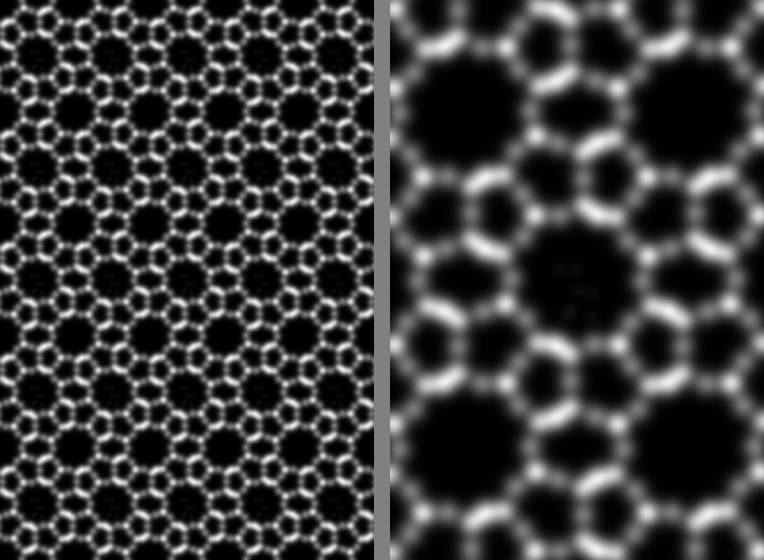
Left: the whole. Right: its middle third, enlarged.
Give the GLSL for this pattern, as a Shadertoy shader.

```glsl
// Glowing grey lattice of ten-, six- and five-sided rings around dark round pores.

const vec2 REPEATS = vec2(5.0);          // cells across and down
const vec2 CELL_SHAPE = vec2(1.0, 1.5);  // cell size in cell widths
const float SPOT_RADIUS = 0.039;         // gaussian spread in cell widths

// Position in the cell (xy) and brightness (z) of the ring corners
const vec3 CORNERS[6] = vec3[6](
    vec3(-0.331, 0.423, 0.68),
    vec3(-0.187, 0.307, 0.84),
    vec3( 0.031, 0.277, 0.68),
    vec3( 0.028, 0.121, 0.68),
    vec3(-0.183, 0.071, 0.84),
    vec3(-0.324, 0.187, 0.68));

// Beads bridging the corners; the last two are the bright short sides
const vec3 BRIDGES[9] = vec3[9](
    vec3(-0.241,  0.373, 0.45),
    vec3(-0.076,  0.308, 0.45),
    vec3( 0.029,  0.199, 0.45),
    vec3(-0.082,  0.094, 0.45),
    vec3(-0.273,  0.116, 0.45),
    vec3(-0.244,  0.244, 0.45),
    vec3(-0.208, -0.004, 0.45),
    vec3(-0.409,  0.409, 0.76),
    vec3(-0.407,  0.193, 0.76));

vec2 hash21(float n) {
    vec3 p = fract(n * vec3(0.1031, 0.1030, 0.0973));
    p += dot(p, p.yzx + 33.33);
    return fract((p.xx + p.yz) * p.zy);
}

// Shortest offset between two points of the repeating cell
vec2 wrappedOffset(vec2 p, vec2 center) {
    vec2 d = p - center;
    return (d - floor(d + 0.5)) * CELL_SHAPE;
}

float glow(vec2 offset, float radius) {
    return exp(-0.5 * dot(offset, offset) / (radius * radius));
}

// One quarter of the cell's spots
float spots(vec2 p, float radius) {
    float light = 0.0;
    for (int i = 0; i < 6; i++)
        light += CORNERS[i].z * glow(wrappedOffset(p, CORNERS[i].xy), radius);
    for (int i = 0; i < 9; i++)
        light += BRIDGES[i].z * glow(wrappedOffset(p, BRIDGES[i].xy), radius);
    return light;
}

// Half turns and glide reflections fill the whole cell
float lattice(vec2 p, float radius) {
    vec2 glide = vec2(p.x + 0.5, 0.5 - p.y);
    return spots(p, radius) + spots(-p, radius)
         + spots(glide, radius) + spots(-glide, radius);
}

// Faint specks scattered inside one of the two pores
float poreSpecks(vec2 p, vec2 poreCenter, float strength) {
    vec2 offset = wrappedOffset(p, poreCenter) - vec2(0.05, -0.04);
    float light = 0.0;
    for (int i = 0; i < 7; i++) {
        vec2 scatter = (hash21(float(i) + 3.0) - 0.5) * 0.26;
        light += glow(offset - scatter, 0.022);
    }
    return strength * light;
}

void mainImage(out vec4 fragColor, in vec2 fragCoord) {
    vec2 p = fragCoord / iResolution.xy * REPEATS - vec2(0.0, 0.5);
    float light = lattice(p, SPOT_RADIUS) + poreSpecks(p, vec2(0.5, 0.0), 0.045);
    fragColor = vec4(vec3(min(light, 1.0)), 1.0);
}
```
